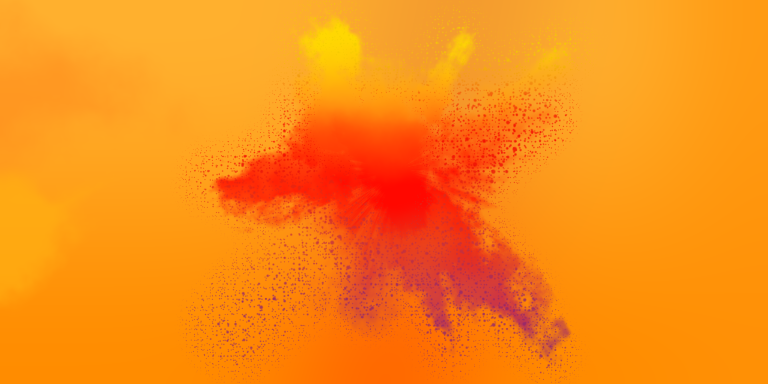
A WebGL 2 fragment shader for this background:

```glsl
#version 300 es
precision highp float;

#define EDGE_ROUGHNESS 0.17
#define GRAIN_ROUGHNESS 0.07
#define STREAK_STRENGTH 0.07
#define SPECK_LAYERS 4
#define SPECK_CHANCE 0.34
#define SHADE_AMOUNT 0.72
#define BURST_CENTER vec2(1.04, 0.56)

uniform vec2 u_resolution;
out vec4 fragColor;

float hash(vec2 p) {
  return fract(sin(dot(p, vec2(127.1, 311.7))) * 43758.5453);
}

float noise(vec2 p) {
  vec2 i = floor(p), f = fract(p);
  f = f * f * (3.0 - 2.0 * f);
  return mix(mix(hash(i), hash(i + vec2(1, 0)), f.x),
             mix(hash(i + vec2(0, 1)), hash(i + vec2(1, 1)), f.x), f.y);
}

float fbm(vec2 p) {
  float sum = 0.0, amp = 0.5;
  for (int i = 0; i < 5; i++) {
    sum += amp * noise(p);
    p = mat2(1.6, 1.2, -1.2, 1.6) * p + 7.3;
    amp *= 0.5;
  }
  return sum;
}

// Distance to a capsule whose radius runs from ra to rb
float plume(vec2 p, vec2 a, vec2 b, float ra, float rb) {
  vec2 ab = b - a;
  float h = clamp(dot(p - a, ab) / dot(ab, ab), 0.0, 1.0);
  return length(p - a - h * ab) - mix(ra, rb, h);
}

// Powder colour by height: violet, crimson, red, orange, yellow
vec3 powderColor(float y) {
  vec3 c = mix(vec3(0.60, 0.16, 0.45), vec3(0.80, 0.20, 0.27), smoothstep(0.08, 0.24, y));
  c = mix(c, vec3(0.93, 0.17, 0.08), smoothstep(0.22, 0.40, y));
  c = mix(c, vec3(1.0, 0.03, 0.0), smoothstep(0.36, 0.48, y));
  c = mix(c, vec3(1.0, 0.27, 0.02), smoothstep(0.51, 0.66, y));
  c = mix(c, vec3(1.0, 0.62, 0.06), smoothstep(0.63, 0.77, y));
  return mix(c, vec3(1.0, 0.85, 0.0), smoothstep(0.74, 0.89, y));
}

vec3 background(vec2 p) {
  vec3 c = mix(vec3(1.0, 0.55, 0.0), vec3(1.0, 0.69, 0.18), smoothstep(0.0, 0.95, p.y));
  c = mix(c, vec3(1.0, 0.57, 0.03), 0.7 * smoothstep(1.5, 2.0, p.x));
  // Dim column behind the burst
  float column = (p.x - mix(1.0, 1.2, p.y)) / 0.29;
  vec3 shade = mix(vec3(1.0, 0.36, 0.0), vec3(0.94, 0.58, 0.18), smoothstep(0.0, 0.9, p.y));
  c = mix(c, shade, SHADE_AMOUNT * exp(-column * column));
  // Faint clouds at the left
  float wisp = (fbm(p * 6.0) - 0.5) * 0.3;
  float dark = plume(p, vec2(0.0, 0.76), vec2(0.38, 0.70), 0.20, 0.02) + wisp;
  float light = plume(p, vec2(0.0, 0.38), vec2(0.30, 0.54), 0.14, 0.03) + wisp;
  c = mix(c, vec3(1.0, 0.54, 0.11), 0.6 * smoothstep(0.10, -0.16, dark));
  return mix(c, vec3(1.0, 0.69, 0.07), 0.7 * smoothstep(0.03, -0.08, light));
}

void main() {
  vec2 p = (gl_FragCoord.xy - 0.5 * u_resolution) / u_resolution.y + vec2(1.0, 0.5);
  vec2 q = p - BURST_CENTER;

  // Rough edges and rays running out from the burst
  float cloud = fbm(p * 9.0) - 0.48;
  float grain = fbm(p * 38.0) - 0.48;
  float rays = fbm(vec2(atan(q.x, -q.y) * 11.0, length(q) * 5.0)) - 0.48;
  float rough = EDGE_ROUGHNESS * cloud + GRAIN_ROUGHNESS * grain + STREAK_STRENGTH * rays;

  // Dense upper arms and core
  float core = plume(p, vec2(1.0, 0.64), vec2(1.05, 0.45), 0.18, 0.10);
  float top = plume(p, vec2(0.89, 0.67), vec2(0.855, 0.88), 0.15, 0.065);
  top = min(top, plume(p, vec2(1.12, 0.70), vec2(1.19, 0.90), 0.09, 0.025));
  // Thin arms to the right and left
  float right = plume(p, vec2(1.17, 0.56), vec2(1.32, 0.75), 0.11, 0.085);
  right = min(right, plume(p, vec2(1.32, 0.75), vec2(1.46, 0.87), 0.085, 0.025));
  float left = plume(p, vec2(0.56, 0.53), vec2(0.66, 0.52), 0.025, 0.07);
  left = min(left, plume(p, vec2(0.66, 0.52), vec2(0.88, 0.56), 0.065, 0.12));
  // Lower tails and the falling veil
  float tail = plume(p, vec2(1.09, 0.42), vec2(1.30, 0.23), 0.13, 0.075);
  tail = min(tail, plume(p, vec2(1.30, 0.23), vec2(1.43, 0.075), 0.075, 0.012));
  tail = min(tail, plume(p, vec2(1.10, 0.34), vec2(1.17, 0.11), 0.06, 0.025));
  float veil = plume(p, vec2(0.98, 0.45), vec2(0.96, 0.24), 0.17, 0.06);

  float density = smoothstep(0.04, -0.07, core + 0.7 * rough);
  density = max(density, 0.96 * smoothstep(0.02, -0.05, top + rough));
  density = max(density, (0.68 + grain) * smoothstep(0.03, -0.07, right + rough));
  density = max(density, (0.82 + 0.8 * cloud) * smoothstep(0.025, -0.05, left + rough));
  density = max(density, (0.88 + 0.5 * cloud) * smoothstep(0.02, -0.05, tail + rough));
  density = max(density, (0.72 + rays) * smoothstep(0.06, -0.10, veil + rough));

  vec3 color = mix(background(p), powderColor(p.y + 0.06 * cloud), clamp(density, 0.0, 1.0));

  // Flying specks, thicker near the powder and in two dusty zones
  float body = min(min(core, top), min(min(right, left), min(tail, veil)));
  float zone = 0.8 * exp(-max(body, 0.0) * 28.0);
  zone = max(zone, 0.75 * smoothstep(0.14, -0.08, plume(p, vec2(0.62, 0.15), vec2(0.84, 0.36), 0.06, 0.08)));
  zone = max(zone, smoothstep(0.08, -0.06, plume(p, vec2(1.20, 0.52), vec2(1.40, 0.70), 0.06, 0.06)));
  zone *= 1.0 - smoothstep(0.02, -0.10, min(core, top));
  vec3 speckColor = 0.95 * powderColor(p.y - 0.13 * smoothstep(0.86, 0.68, p.y));
  for (int i = 0; i < SPECK_LAYERS; i++) {
    float scale = 48.0 + 27.0 * float(i);
    vec2 cell = floor(p * scale), seed = cell + 31.0 * float(i);
    vec2 spot = 0.3 + 0.4 * vec2(hash(seed + 1.7), hash(seed + 5.3));
    float radius = zone * mix(0.08, 0.30, hash(seed + 9.1));
    float soft = scale / u_resolution.y;
    float speck = smoothstep(soft, -soft, length(p * scale - cell - spot) - radius);
    color = mix(color, speckColor, 0.8 * speck * step(hash(seed), SPECK_CHANCE) * smoothstep(0.03, 0.2, zone));
  }
  fragColor = vec4(color, 1.0);
}
```
